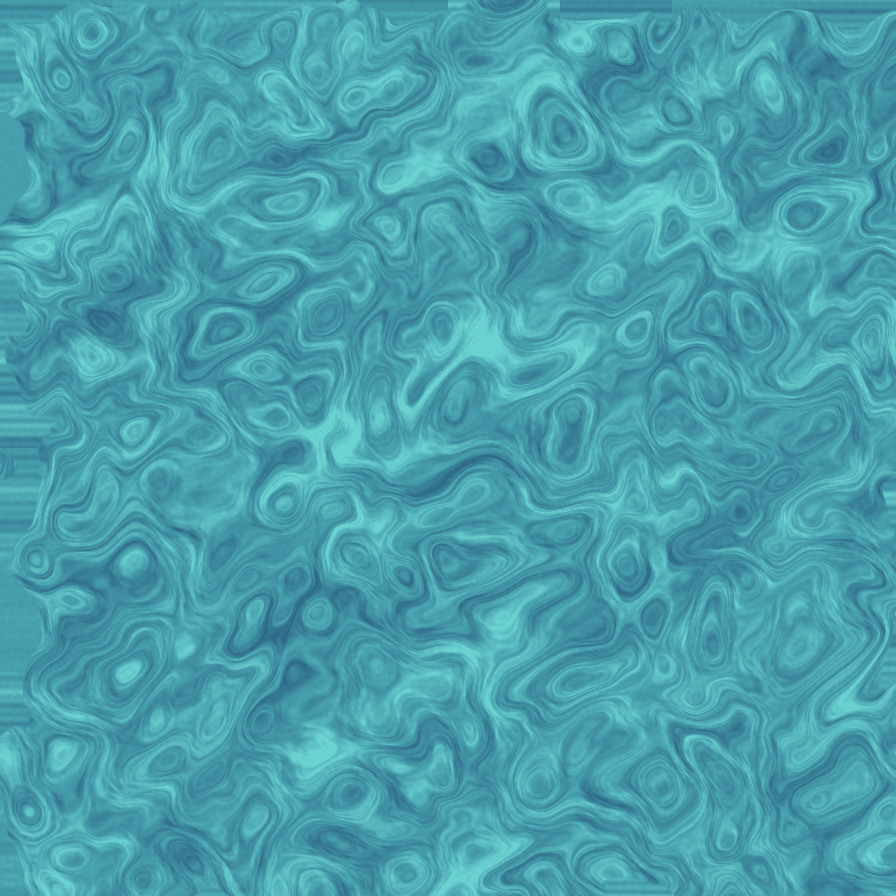
Write a WebGL 1 fragment shader that draws this texture.

```glsl
precision highp float;
// Teal marbled liquid: a streaky tone field is looked up through a strong
// displacement along one direction, so its bands wrap around the hills of a
// height field. Ragged borders fall back to straight, blockwise streaks.
uniform vec2 u_resolution;

const vec3 DEEP_TEAL = vec3(0.20, 0.45, 0.56);
const vec3 MID_TEAL = vec3(0.28, 0.63, 0.68);
const vec3 PALE_AQUA = vec3(0.38, 0.77, 0.78);
const float TAU = 6.2832;

float hash(vec2 cell) {
  vec3 v = fract(vec3(cell.xyx) * 0.1031);
  v += dot(v, v.yzx + 33.33);
  return fract((v.x + v.y) * v.z);
}

// Dot product of a random unit gradient with the offset from its corner.
float cornerSlope(vec2 cell, vec2 offset) {
  float angle = TAU * hash(cell);
  return dot(vec2(cos(angle), sin(angle)), offset);
}

// Smooth gradient noise, roughly -0.7 to 0.7.
float noise(vec2 p) {
  vec2 i = floor(p);
  vec2 f = p - i;
  vec2 w = f * f * f * (f * (f * 6.0 - 15.0) + 10.0);
  vec2 e = vec2(1.0, 0.0);
  float low = mix(cornerSlope(i, f), cornerSlope(i + e, f - e), w.x);
  float high = mix(cornerSlope(i + e.yx, f - e.yx),
                   cornerSlope(i + e.xx, f - e.xx), w.x);
  return mix(low, high, w.y);
}

// Octaves of noise; gain sets how strong the finer ones are.
float layeredNoise(vec2 p, float gain) {
  float sum = 0.0;
  float weight = 1.0;
  for (int octave = 0; octave < 4; octave++) {
    sum += weight * noise(p);
    p = mat2(1.6, 1.2, -1.2, 1.6) * p + 17.3;
    weight *= gain;
  }
  return sum;
}

// Hills that give the blobs and rings their outlines.
float hillHeight(vec2 p) {
  vec2 drift = vec2(noise(p * 5.0 + 41.0), noise(p * 5.0 + 73.0));
  vec2 bent = p + 0.05 * drift;
  return noise(bent * 10.5 + 20.0) + 0.42 * noise(bent * 20.0 + 57.0);
}

// Marbled tone, centred on zero.
float marbleTone(vec2 p, float height) {
  vec2 source = p + height * vec2(0.32, 0.22);
  float bands = layeredNoise(source * 11.5 + 110.0, 0.76);
  float clouds = noise(p * 7.0 + 150.0);
  return 0.7 * bands + 0.26 * clouds;
}

// Straight horizontal streaks whose strength and phase vary by block.
float streakTone(vec2 p) {
  vec2 block = floor(p * 8.0) + 5.0;
  float phase = TAU * hash(block);
  float strength = hash(block + 31.0);
  float rows = sin(p.y * 95.0 + phase) + 0.7 * sin(p.y * 241.0 + 2.0 * phase)
             + 0.6 * sin(p.y * 613.0 + p.x * 3.0);
  return 0.25 * strength * rows;
}

// One inside the marbled area, zero beyond its ragged border.
float marbleMask(vec2 p, float height, float softness) {
  vec2 moved = p + vec2(-0.018, 0.012) + 0.075 * height * vec2(1.0, 0.7);
  vec2 inset = min(moved, 1.0 - moved);
  return smoothstep(-softness, softness, min(inset.x, inset.y));
}

vec3 tealRamp(float tone) {
  float t = clamp(tone, -0.12, 1.15);
  vec3 shade = mix(DEEP_TEAL, MID_TEAL, t / 0.6);
  vec3 light = mix(MID_TEAL, PALE_AQUA, (t - 0.6) / 0.4);
  return t < 0.6 ? shade : light;
}

void main() {
  vec2 p = gl_FragCoord.xy / u_resolution;
  float height = hillHeight(p);
  float mask = marbleMask(p, height, 0.0015);
  float tone = mix(streakTone(p), marbleTone(p, height), mask);
  float grain = 0.1 * noise(p * 190.0 + 7.0);
  gl_FragColor = vec4(tealRamp(0.57 + tone + grain), 1.0);
}
```
